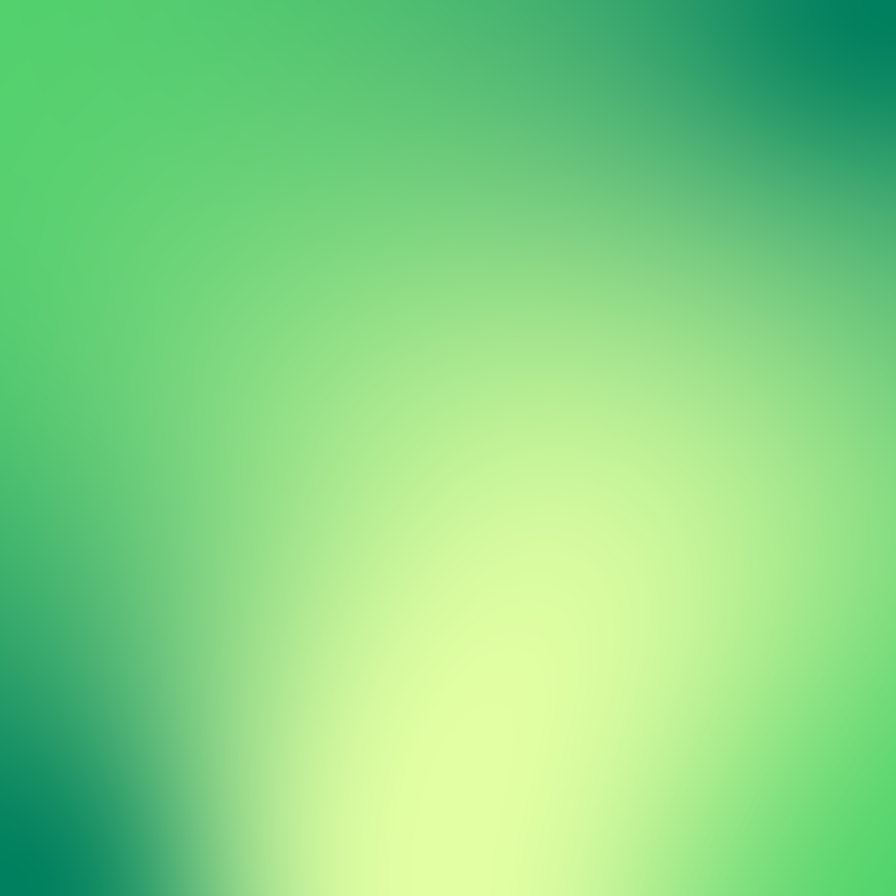
A WebGL 1 fragment shader for this background:

```glsl
precision highp float;
// A soft green gradient: a leaning plume of lime light rises from the
// bottom edge over a leaf green ground, with deep teal shade in two
// opposite corners. Every layer is a smooth bell-shaped falloff.

uniform vec2 u_resolution;

#define LEAF vec3(0.29, 0.83, 0.41)
#define TEAL vec3(0.0, 0.50, 0.37)
#define LIME vec3(0.89, 1.0, 0.64)
#define LOW_SHADE vec2(0.49, 0.49)   // reach of the lower left shade
#define HIGH_SHADE vec2(0.62, 0.48)  // reach of the upper right shade
#define PLUME_BASE 0.50     // horizontal centre at the bottom edge
#define PLUME_LEAN 0.12     // drift to the right with height
#define PLUME_WIDTH 0.33    // half width at the bottom edge
#define PLUME_SPREAD 0.33   // widening with height
#define PLUME_HEIGHT 0.73   // height at which the light has halved

// Elliptic shade around a corner, 1 at the corner itself.
float cornerShade(vec2 uv, vec2 corner, vec2 reach) {
  vec2 offset = (uv - corner) / reach;
  return exp(-dot(offset, offset));
}

// Light of the rising plume, brightest along its leaning spine.
float plumeLight(vec2 uv) {
  float rise = smoothstep(0.0, 0.5, uv.y);
  float spine = PLUME_BASE + PLUME_LEAN * rise;
  float across = abs(uv.x - spine) / (PLUME_WIDTH + PLUME_SPREAD * uv.y);
  float fade = 1.0 / (1.0 + pow(uv.y / PLUME_HEIGHT, 4.0));
  // A broad, flat-topped foot that softens into a bell higher up.
  return fade * exp(-pow(across, mix(2.5, 2.0, rise)));
}

void main() {
  vec2 uv = gl_FragCoord.xy / u_resolution;

  // Join both corner shades without a seam.
  float lowShade = cornerShade(uv, vec2(0.0), LOW_SHADE);
  float highShade = cornerShade(uv, vec2(1.0), HIGH_SHADE);
  float shade = 1.0 - (1.0 - lowShade) * (1.0 - highShade);

  // The deepest shade swallows the light.
  float light = plumeLight(uv) * (1.0 - pow(shade, 8.0));

  vec3 color = mix(mix(LEAF, TEAL, shade), LIME, light);
  gl_FragColor = vec4(color, 1.0);
}
```
